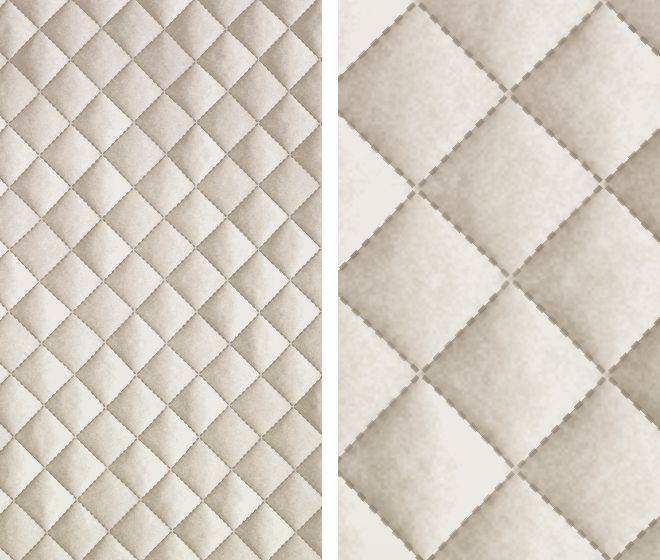
Left: the whole. Right: its middle third, enlarged.
A Shadertoy shader for this texture:

```glsl
// Quilted cream leather: a slightly bent diamond lattice of padded cells,
// lit from the side through the slope of a pillow height field, with fine
// dashed stitches in the seams, soft wrinkles, grain and uneven tone.

const vec2 PERIOD = vec2(0.1937, 0.1953);   // diamond size, in canvas widths
const vec2 ANCHOR = vec2(0.5125, 1.0633);   // one seam crossing
const float SHEAR = 0.008;                  // sideways drift of the columns
const float BEND = 0.014;                   // curvature of the columns
const float WARP = 0.06;                    // irregularity of the seams
const float PUFF = 0.62;                    // lower = flatter top, steeper rim
const vec2 LIGHT = vec2(0.115, 0.0);        // light direction and strength
const float STITCHES = 8.0;                 // stitches per diamond side
const float STITCH_HALF_WIDTH = 0.018;
const float STITCH_HALF_LENGTH = 0.27;      // as a part of the stitch pitch
const float GRAIN = 0.20;
const float CELL_VARIATION = 0.10;

const vec3 SHADOW = vec3(0.665, 0.622, 0.555);
const vec3 MIDTONE = vec3(0.832, 0.797, 0.750);
const vec3 HIGHLIGHT = vec3(0.930, 0.914, 0.888);
const vec3 STITCH_COLOR = vec3(0.560, 0.520, 0.455);
const float PI = 3.14159265;

float hash(vec2 p) {
    vec3 q = fract(vec3(p.xyx) * 0.1031);
    q += dot(q, q.yzx + 33.33);
    return fract((q.x + q.y) * q.z);
}

float noise(vec2 p) {
    vec2 i = floor(p), f = fract(p);
    f = f * f * (3.0 - 2.0 * f);
    return mix(mix(hash(i), hash(i + vec2(1, 0)), f.x),
               mix(hash(i + vec2(0, 1)), hash(i + vec2(1, 1)), f.x), f.y);
}

// Lattice position to seam coordinates: seams lie at whole numbers.
vec2 seamCoords(vec2 p) {
    return vec2(p.x + p.y, p.x - p.y);
}

// Padded surface with soft dents in the leather.
float pillowHeight(vec2 p) {
    vec2 s = abs(sin(PI * seamCoords(p)));
    float pad = pow(s.x * s.y + 0.004, PUFF);
    float dents = noise(p * 5.0 + 40.0) * 0.18 + noise(p * 11.0 + 70.0) * 0.07;
    return pad + dents * pad;
}

// Coverage of the dashes along one seam family.
float stitchMask(float across, float along, float blur) {
    float d = abs(across - round(across));
    float dash = abs(fract(along * STITCHES) - 0.5);
    float endBlur = blur * STITCHES * 0.6;
    return (1.0 - smoothstep(-blur, blur, d - STITCH_HALF_WIDTH))
         * (1.0 - smoothstep(-endBlur, endBlur, dash - STITCH_HALF_LENGTH));
}

void mainImage(out vec4 fragColor, in vec2 fragCoord) {
    vec2 uv = fragCoord / iResolution.x;
    vec2 screen = fragCoord / iResolution.xy;

    // Lattice position, bent a little by slow noise
    vec2 p = uv - ANCHOR;
    p.x += SHEAR * p.y - BEND * p.y * p.y;
    p /= PERIOD;
    vec2 q = p * 0.9 + 20.0;
    p += WARP * (vec2(noise(q), noise(q + 31.7)) - 0.5);

    vec2 seam = seamCoords(p);
    vec2 cell = floor(seam) + 50.0;
    vec2 seamDist = abs(seam - round(seam));
    float nearest = min(seamDist.x, seamDist.y);
    float cellRandom = hash(cell) - 0.5;

    // Side light on the slopes
    float e = 0.012;
    float h = pillowHeight(p);
    vec2 slope = vec2(pillowHeight(p + vec2(e, 0)), pillowHeight(p + vec2(0, e))) - h;
    slope = clamp(slope / e, -3.6, 3.6);
    float tone = 0.64 - dot(slope, LIGHT) * (1.0 + 0.6 * cellRandom);
    tone += 0.06 * (h - 0.6) + CELL_VARIATION * cellRandom;

    // Seam valley and the puckers pulled in by the thread
    float along = seamDist.x < seamDist.y ? seam.y : seam.x;
    tone -= 0.20 * exp(-nearest * 30.0);
    tone += 0.07 * cos(2.0 * PI * STITCHES * along) * exp(-nearest * 14.0);

    // Grain and broad unevenness
    vec2 g = p + 30.0;
    tone += GRAIN * (noise(g * 29.0) * 0.5 + noise(g * 55.0) * 0.8 - 0.65);
    tone += 0.14 * (noise(g * 0.8) - 0.5) + 0.10 * (noise(g * 3.0) - 0.5);
    vec2 edge = abs(screen - vec2(0.45, 0.40));
    tone -= 0.24 * smoothstep(0.25, 0.75, length(edge * vec2(0.8, 1.0)));
    tone = clamp(tone, 0.0, 1.0);

    vec3 color = mix(SHADOW, MIDTONE, min(tone * 2.0, 1.0));
    color = mix(color, HIGHLIGHT, clamp(tone * 2.0 - 1.0, 0.0, 1.0));

    // Rosier at the top, yellower at the bottom
    color += mix(vec3(0.0, 0.004, -0.008), vec3(0.004, -0.004, 0.006), screen.y);

    // Stitches
    float blur = 0.8 / (iResolution.x * PERIOD.x);
    float stitch = max(stitchMask(seam.x, seam.y, blur), stitchMask(seam.y, seam.x, blur));
    color = mix(color, STITCH_COLOR, stitch * (0.40 + 0.45 * noise(g * 6.0)));

    fragColor = vec4(color, 1.0);
}
```
